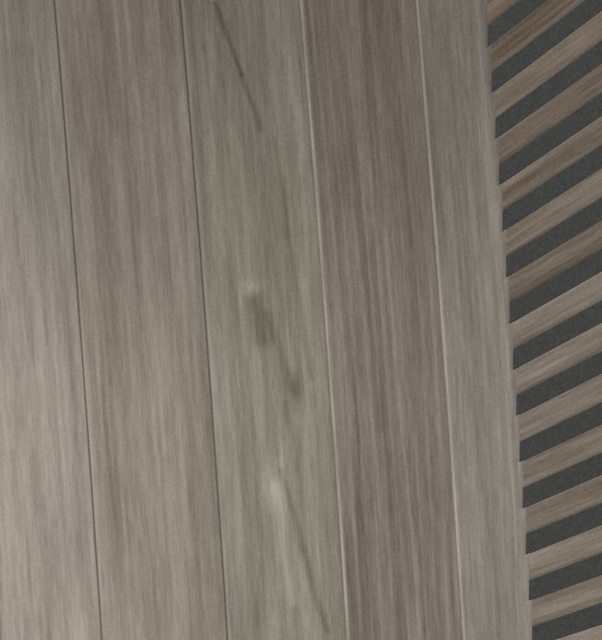
This texture is drawn by a WebGL 2 fragment shader. Its source:

```glsl
#version 300 es
precision highp float;
uniform vec2 u_resolution;
out vec4 outColor;

const vec3 PLANK_TONES[5] = vec3[5](
    vec3(0.535, 0.507, 0.470), vec3(0.515, 0.480, 0.443), vec3(0.500, 0.479, 0.432),
    vec3(0.468, 0.428, 0.394), vec3(0.500, 0.474, 0.437));
const vec3 GAP_TONE = vec3(0.258, 0.260, 0.256);
const vec3 SEAM_LIGHT = vec3(0.660, 0.630, 0.590);
const vec3 SEAM_DARK = vec3(0.310, 0.285, 0.255);
const float LEAN = 0.0742;
const float BORDER = 0.8333;

float hash(vec2 p) {
    vec3 q = fract(vec3(p.xyx) * 0.1031);
    q += dot(q, q.yzx + 33.33);
    return fract((q.x + q.y) * q.z);
}

float noise(vec2 p) {
    vec2 cell = floor(p);
    vec2 f = fract(p);
    f = f * f * (3.0 - 2.0 * f);
    return mix(mix(hash(cell), hash(cell + vec2(1, 0)), f.x),
               mix(hash(cell + vec2(0, 1)), hash(cell + vec2(1, 1)), f.x), f.y);
}

// Fibres in three sizes, long along the second axis; centred on zero
float woodGrain(vec2 p, float seed) {
    vec2 q = p + seed * 7.3;
    return 0.40 * noise(q * vec2(65.0, 2.5)) + 0.35 * noise(q * vec2(170.0, 8.0))
         + 0.25 * noise(q * vec2(350.0, 38.0)) - 0.5;
}

// Soft stroke between two points
float stroke(vec2 p, vec2 a, vec2 b, float width) {
    vec2 along = b - a;
    float t = clamp(dot(p - a, along) / dot(along, along), 0.0, 1.0);
    float d = length(p - a - along * t) / width;
    return exp(-d * d);
}

float blob(vec2 p, vec2 centre, vec2 size) {
    vec2 d = (p - centre) / size;
    return exp(-dot(d, d));
}

float seamAt(float i) {
    return 0.159 + 0.2005 * i - 0.0039 * i * i;
}

// Knots, veins and pale flecks of the central plank
float figure(vec2 p) {
    p.x += 0.006 * (noise(p * vec2(22.0, 16.0)) - 0.5);
    float dark = 0.085 * stroke(p, vec2(0.397, 0.530), vec2(0.408, 0.470), 0.013);
    dark += 0.055 * stroke(p, vec2(0.416, 0.510), vec2(0.462, 0.388), 0.007);
    dark += 0.070 * blob(p, vec2(0.459, 0.392), vec2(0.014, 0.030));
    dark += 0.090 * stroke(p, vec2(0.336, 0.995), vec2(0.378, 0.883), 0.004);
    dark += 0.070 * stroke(p, vec2(0.378, 0.883), vec2(0.406, 0.800), 0.005);
    dark += 0.040 * stroke(p, vec2(0.430, 0.780), vec2(0.486, 0.410), 0.004);
    dark += 0.080 * stroke(p, vec2(0.440, 0.265), vec2(0.510, 0.015), 0.006);
    dark += 0.040 * stroke(p, vec2(0.449, 0.370), vec2(0.475, 0.140), 0.005);
    float pale = 0.060 * blob(p, vec2(0.393, 0.551), vec2(0.016, 0.012));
    pale += 0.080 * blob(p, vec2(0.429, 0.240), vec2(0.018, 0.040));
    pale += 0.055 * stroke(p, vec2(0.430, 0.240), vec2(0.460, 0.060), 0.008);
    return pale - dark;
}

vec3 planks(vec2 p, float s) {
    float index = 0.0;
    for (int i = 0; i < 4; i++) index += step(seamAt(float(i)), s);
    vec3 tone = PLANK_TONES[int(index)];
    float grain = woodGrain(vec2(s, p.y), index);
    tone += grain * vec3(0.190, 0.188, 0.184);

    // Fine pale ridges on the right-hand planks
    float ridge = sin(s * 345.0 + 5.0 * noise(vec2(s * 28.0, p.y * 2.0)));
    float ridged = smoothstep(2.5, 3.0, index) * (1.0 - 0.4 * step(3.5, index));
    tone += ridged * 0.035 * (pow(0.5 + 0.5 * ridge, 4.0) - 0.27);
    if (index == 2.0) tone += figure(p);

    // Seams: dark grooves on the left, pale bevels on the right
    for (int i = 0; i < 4; i++) {
        float d = s - seamAt(float(i));
        float pale = step(1.5, float(i));
        float wear = 0.5 + 0.5 * noise(vec2(float(i) * 9.0, p.y * 14.0));
        float groove = exp(-pow((d + 0.003 * pale) / 0.0018, 2.0));
        float bevel = exp(-pow((d - 0.0035 * (1.0 - pale)) / 0.0026, 2.0));
        tone = mix(tone, SEAM_DARK, groove * mix(0.75, 0.35, pale));
        tone = mix(tone, SEAM_LIGHT, bevel * wear * mix(0.35, 0.95, pale));
    }
    return tone;
}

// Fanned slats: row.x runs along a slat, row.y is its height at the border
vec3 slats(vec2 row, float phase, float pixel) {
    float id = floor(phase);
    float f = fract(phase);
    float soft = pixel / 0.0722;
    float wood = smoothstep(0.43 - soft, 0.43 + soft, f) * (1.0 - smoothstep(1.0 - soft, 1.0, f));
    vec3 tone = mix(vec3(0.490, 0.450, 0.402), vec3(0.405, 0.358, 0.315), row.y);
    tone += 0.075 * (hash(vec2(id, 4.0)) - 0.5) + 0.22 * woodGrain(row.yx, id);
    tone *= 0.86 + 0.14 * smoothstep(0.43, 0.54, f);
    vec3 gap = GAP_TONE + 0.025 * (noise(row * 260.0) - 0.5);
    return mix(gap, tone, wood);
}

void main() {
    vec2 p = gl_FragCoord.xy / u_resolution.y;
    float pixel = 1.0 / u_resolution.y;
    float s = p.x + LEAN * p.y - 0.010 * p.y * (1.0 - p.y);

    // Trace each slat back to the border
    float d = s - BORDER;
    float start = (p.y - 0.33 * d) / (1.0 + 0.49 * d);
    d -= LEAN * (p.y - start);
    start = (p.y - 0.33 * d) / (1.0 + 0.49 * d);
    float phase = (start - 0.0625) / 0.0722;

    // Broad light falls from the lower left
    float light = 0.90 + 0.15 * smoothstep(1.0, 0.25, p.y) + 0.08 * (1.0 - smoothstep(0.0, 0.35, p.x)) * (1.0 - p.y);
    light += 0.07 * (noise(p * vec2(9.0, 5.0)) - 0.5);
    vec3 floorTone = planks(p, s) * light;
    float edge = BORDER + 0.006 * (fract(phase) - 0.5);
    floorTone *= 1.0 - 0.10 * smoothstep(edge - 0.008, edge, s);
    vec3 colour = mix(floorTone, slats(vec2(d, start), phase, pixel), smoothstep(-pixel, pixel, s - edge));
    colour += 0.035 * (noise(p * 420.0) - 0.5);
    outColor = vec4(clamp(colour, 0.0, 1.0), 1.0);
}
```
